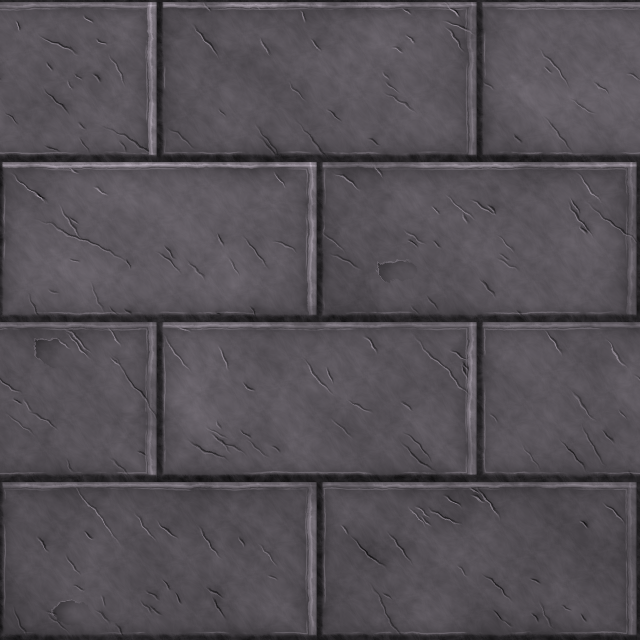
Give the GLSL for this texture, as a Shadertoy shader.

```glsl
// Slate brick wall in running bond: four rows, two bricks per row.
// Each brick gets worn lit bevels on top and right, crisp dark joints below and
// left, then sine mottling, cellular flakes, chips and slanted jagged cracks.

const vec2 BRICKS = vec2(2.0, 4.0);        // repeats across and down
const vec2 HALF_SIZE = 0.5 / BRICKS;       // half a brick, canvas units
const vec3 STONE_TINT = vec3(1.0, 0.946, 1.015);
const float STONE_TONE = 0.342;
const float JOINT_TONE = 0.10;
const float BEVEL_TONE = 0.50;
const float BRICK_VARIATION = 0.045;
const float TOP_BEVEL = 0.009;
const float RIGHT_BEVEL = 0.015;
const float BOTTOM_JOINT = 0.012;
const float LEFT_JOINT = 0.009;
const float CRACK_WIDTH = 0.0009;
const float CRACK_SLANT = -0.78;           // radians, falling to the right
const int CRACKS = 24;

vec2 hash2(vec2 p) {
    vec3 h = fract(p.xyx * vec3(0.1031, 0.1030, 0.0973));
    h += dot(h, h.yzx + 33.33);
    return fract((h.xx + h.yz) * h.zy);
}

mat2 rotation(float a) {
    float c = cos(a), s = sin(a);
    return mat2(c, -s, s, c);
}

// Layered, warped sines, roughly -1 to 1
float mottle(vec2 p) {
    float sum = 0.0, gain = 0.55;
    for (int i = 0; i < 6; i++) {
        p = rotation(1.1) * p * 1.75 + 0.7 * sin(p.yx) + 2.3;
        sum += gain * sin(p.x) * sin(p.y);
        gain *= 0.68;
    }
    return sum;
}

// Cellular noise: distance to the nearest point
float cells(vec2 p) {
    vec2 base = floor(p);
    float near = 9.0;
    for (int y = -1; y <= 1; y++)
    for (int x = -1; x <= 1; x++) {
        vec2 cell = base + vec2(x, y);
        near = min(near, length(cell + hash2(cell + 71.0) - p));
    }
    return near;
}

float line(float d, float width, float soft) {
    return 1.0 - smoothstep(width - soft, width + soft, abs(d));
}

float zigzag(float t) { return asin(0.97 * sin(t)); }

// Jagged tapering cracks: bright lip with a dark groove beside it
float cracks(vec2 q, vec2 id, float rough, float soft) {
    float tone = 0.0;
    for (int i = 0; i < CRACKS; i++) {
        vec2 seed = id * 37.0 + float(i) * vec2(5.3, 9.1) + 3.0;
        vec2 a = hash2(seed), b = hash2(seed + 17.7);
        float reach = mix(0.010, 0.045, b.x * b.x);
        if (i == 0) reach = mix(0.06, 0.12, b.x);
        vec2 center = (a * 2.0 - 1.0) * HALF_SIZE * 0.94;
        vec2 s = rotation(CRACK_SLANT + (b.y - 0.5) * 0.7) * (q - center);
        float t = s.x + a.x * 9.0;
        s.y += 0.0018 * zigzag(t * 70.0 + sin(t * 31.0)) + 0.0006 * zigzag(t * 310.0);
        s.y += 0.0012 * rough;
        float taper = 1.0 - smoothstep(0.2, 1.0, abs(s.x) / reach);
        float lip = mix(0.07, 0.27, a.y * a.y) * taper;
        float groove = mix(0.07, 0.17, fract(a.x * 7.0)) * taper;
        tone += lip * line(s.y, CRACK_WIDTH, soft);
        tone -= groove * line(s.y - 0.0023, CRACK_WIDTH * 1.2, soft * 1.2);
        tone -= 0.25 * groove * exp(-abs(s.y - 0.004) * 160.0);
    }
    return tone;
}

// A shallow broken scar with a lit rim, on some bricks
float chip(vec2 q, vec2 id, float warp, float soft) {
    vec2 a = hash2(id * 13.0 + 4.0), b = hash2(id * 29.0 + 8.0);
    vec2 d = (q - (a * 2.0 - 1.0) * HALF_SIZE * 0.7) * vec2(0.75, 1.15);
    float edge = length(d) + 0.012 * warp - mix(0.018, 0.032, b.x);
    float inside = 1.0 - smoothstep(-soft, 2.0 * soft, edge);
    float slope = dot(d, vec2(0.8, -0.6));
    float rim = line(edge, 0.0012, soft) * smoothstep(-0.01, 0.02, -slope);
    float shade = inside * (slope * 2.0 - 0.05 * exp(edge * 120.0));
    return step(0.4, b.y) * (shade + 0.15 * rim);
}

void mainImage(out vec4 fragColor, in vec2 fragCoord) {
    vec2 p = fragCoord / iResolution.xy;
    float soft = max(0.6 / min(iResolution.x, iResolution.y), 0.0007);

    // Brick layout
    vec2 grid = (p + vec2(0.004, 0.003)) * BRICKS;
    grid.x -= 0.5 * mod(floor(grid.y), 2.0);
    vec2 id = mod(floor(grid), BRICKS);
    vec2 q = (fract(grid) - 0.5) / BRICKS;
    vec2 look = hash2(id + 11.0), wear = hash2(id + 43.0);

    // Stone surface, drawn out along the slant
    vec2 grain = rotation(CRACK_SLANT) * p + look * 7.0;
    float broad = mottle(p * 5.0 + look * 9.0);
    float cloud = mottle(grain * vec2(9.0, 15.0));
    float fine = mottle(grain * vec2(75.0, 120.0));
    float flake = cells(grain * vec2(9.0, 21.0) + 0.4 * cloud);
    float tone = STONE_TONE + BRICK_VARIATION * (look.x - 0.5);
    tone += 0.032 * broad + 0.022 * cloud + 0.022 * fine + 0.035 * (0.45 - flake);
    tone += chip(q, id, cloud + 0.3 * fine, soft) + cracks(q, id, fine, soft);

    // Distances to the worn sides, with broad shade and a thin rim
    vec2 low = HALF_SIZE + q, high = HALF_SIZE - q;
    float ragged = 0.0016 * mottle(p * 27.0) + 0.0005 * fine;
    float inner = min(min(low.x - LEFT_JOINT, low.y - BOTTOM_JOINT),
                      min(high.x - RIGHT_BEVEL, high.y - TOP_BEVEL)) + ragged;
    tone *= 1.03 - 0.26 * exp(-max(inner, 0.0) * 70.0);
    tone += 0.12 * line(inner - 0.0022, 0.001, soft) * smoothstep(-0.4, 0.4, cloud);

    // Lit bevels, crisp inside, whose light fades in and out along the side
    float right = high.x + 1.8 * ragged, top = high.y + 1.2 * ragged;
    float rightLit = 1.0 - smoothstep(-0.0015, 0.001, right - RIGHT_BEVEL);
    float topLit = 1.0 - smoothstep(-0.0015, 0.001, top - TOP_BEVEL);
    float patchy = smoothstep(-0.7, 0.3, mottle(p * 11.0 + 4.0));
    float lit = max(rightLit * mix(0.4, 0.9, wear.x), topLit * mix(0.5, 1.0, wear.y));
    float ridge = 0.14 * line(right - 0.65 * RIGHT_BEVEL, 0.0015, 0.0015) * rightLit;
    ridge += 0.13 * line(top - 0.6 * TOP_BEVEL, 0.0012, 0.0012) * topLit;
    float bevel = BEVEL_TONE + 0.04 * cloud + 0.05 * fine + ridge;
    tone = mix(tone, bevel, lit * mix(0.5, 1.0, patchy));
    tone *= 1.0 - 0.5 * (1.0 - smoothstep(0.0, 0.004, high.x));
    tone *= 1.0 - 0.35 * (1.0 - smoothstep(0.0, 0.0015, high.y));

    // Joints, darkest at the core
    float gap = min(low.x - LEFT_JOINT, low.y - BOTTOM_JOINT) + 0.6 * ragged;
    float joint = 1.0 - smoothstep(-0.0025, 0.0012, gap);
    float depth = JOINT_TONE + 0.05 * fine + 0.04 * look.y + 0.03 * broad;
    depth += 0.06 * smoothstep(-0.006, 0.0, gap);
    tone = mix(tone, max(depth, 0.05), joint * 0.97);

    fragColor = vec4(clamp(tone * STONE_TINT, 0.0, 1.0), 1.0);
}
```
